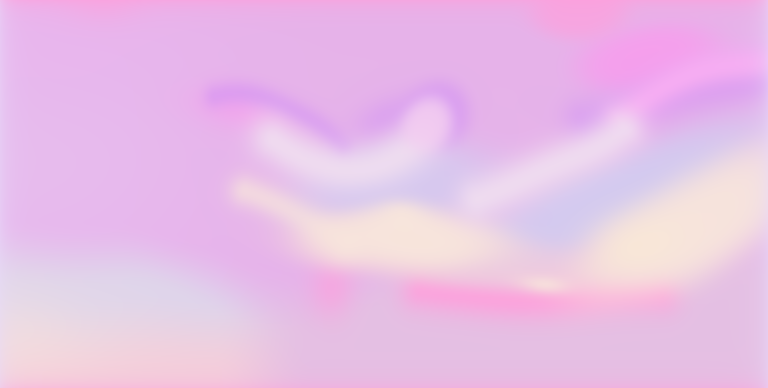
Give the GLSL for this background, as a WebGL 1 fragment shader.

```glsl
precision highp float;
// Soft pastel dreamscape: lilac haze, winged white ribbons, cream clouds and pink glows.
uniform vec2 u_resolution;

const vec3 LILAC = vec3(0.90, 0.70, 0.915);
const vec3 ORCHID = vec3(0.91, 0.71, 0.93);
const vec3 MAGENTA = vec3(0.98, 0.60, 0.93);
const vec3 VIOLET = vec3(0.83, 0.58, 0.95);
const vec3 ROSE = vec3(1.00, 0.62, 0.86);
const vec3 SKY = vec3(0.82, 0.80, 0.94);
const vec3 MIST = vec3(0.87, 0.83, 0.92);
const vec3 PEARL = vec3(0.94, 0.87, 0.94);
const vec3 CREAM = vec3(0.97, 0.90, 0.86);
const vec3 PEACH = vec3(0.95, 0.81, 0.86);
const vec3 MAUVE = vec3(0.895, 0.75, 0.89);

float hash(vec2 p) {
  return fract(sin(dot(p, vec2(41.3, 289.1))) * 4375.5);
}

float noise(vec2 p) {
  vec2 i = floor(p), f = fract(p);
  f = f * f * (3.0 - 2.0 * f);
  return mix(mix(hash(i), hash(i + vec2(1, 0)), f.x),
             mix(hash(i + vec2(0, 1)), hash(i + vec2(1, 1)), f.x), f.y);
}

// Rotated elliptical glow with a gaussian falloff.
float glow(vec2 p, vec2 centre, vec2 radii, float angle) {
  float c = cos(angle), s = sin(angle);
  vec2 d = p - centre;
  d = vec2(c * d.x + s * d.y, c * d.y - s * d.x) / radii;
  return exp(-dot(d, d));
}

// Flat-topped glow with a firmer rim.
float cloud(vec2 p, vec2 centre, vec2 radii, float angle) {
  float g = log(max(glow(p, centre, radii, angle), 1e-9));
  return exp(-g * g);
}

float segment(vec2 p, vec2 a, vec2 b) {
  vec2 d = b - a;
  return length(p - a - d * clamp(dot(p - a, d) / dot(d, d), 0.0, 1.0));
}

// Soft brush stroke along a quadratic curve.
float stroke(vec2 p, vec2 a, vec2 b, vec2 c, float width) {
  float dist = 9.0;
  vec2 last = a;
  for (int i = 1; i <= 12; i++) {
    float t = float(i) / 12.0;
    vec2 next = mix(mix(a, b, t), mix(b, c, t), t);
    dist = min(dist, segment(p, last, next));
    last = next;
  }
  return exp(-dist * dist / (width * width));
}

// Lilac sky fading to mist at lower left and mauve at lower right.
vec3 backdrop(vec2 p) {
  vec3 col = mix(LILAC, ORCHID, smoothstep(0.9, 0.1, p.x));
  col = mix(col, vec3(0.90, 0.75, 0.93), 0.6 * glow(p, vec2(0.05, 0.58), vec2(0.45, 0.22), 0.0));
  vec3 low = mix(MIST, PEACH, smoothstep(0.24, 0.04, p.y));
  low = mix(low, MAUVE, smoothstep(0.55, 0.82, p.x));
  float horizon = 0.36 - 0.13 * smoothstep(0.3, 0.75, p.x) + 0.13 * smoothstep(0.8, 1.2, p.x);
  col = mix(col, low, smoothstep(horizon + 0.08, horizon - 0.1, p.y));
  return mix(col, CREAM, 0.5 * glow(p, vec2(0.0, 0.13), vec2(0.3, 0.14), 0.0));
}

// Cool hollows, cream banks and the rose light beneath them.
vec3 paintClouds(vec3 col, vec2 p) {
  col = mix(col, SKY, 0.8 * cloud(p, vec2(1.03, 0.52), vec2(0.27, 0.12), 0.1));
  col = mix(col, SKY, 0.9 * cloud(p, vec2(1.60, 0.49), vec2(0.46, 0.11), 0.40));
  col = mix(col, ROSE, 0.85 * stroke(p, vec2(1.10, 0.25), vec2(1.35, 0.20), vec2(1.72, 0.25), 0.055));
  col = mix(col, ROSE, 0.55 * glow(p, vec2(0.87, 0.26), vec2(0.055, 0.08), 0.0));
  col = mix(col, PEACH, 0.75 * cloud(p, vec2(1.15, 0.34), vec2(0.40, 0.08), -0.1));
  col = mix(col, CREAM, 0.95 * cloud(p, vec2(1.06, 0.385), vec2(0.26, 0.085), 0.0));
  col = mix(col, CREAM, 0.7 * stroke(p, vec2(0.64, 0.50), vec2(0.80, 0.46), vec2(0.90, 0.37), 0.045));
  col = mix(col, CREAM, 0.8 * glow(p, vec2(1.04, 0.435), vec2(0.06, 0.045), 0.0));
  col = mix(col, CREAM, 0.95 * cloud(p, vec2(1.83, 0.43), vec2(0.36, 0.13), 0.50));
  col = mix(col, vec3(0.98, 0.92, 0.83), 0.6 * glow(p, vec2(1.65, 0.37), vec2(0.13, 0.08), 0.3));
  return mix(col, CREAM, 0.75 * glow(p, vec2(1.42, 0.267), vec2(0.07, 0.024), -0.1));
}

// Pale wings with violet shadows meeting at a rounded puff.
vec3 paintRibbons(vec3 col, vec2 p) {
  col = mix(col, MAGENTA, 0.75 * cloud(p, vec2(1.69, 0.85), vec2(0.19, 0.085), 0.1));
  col = mix(col, ROSE, 0.65 * cloud(p, vec2(1.51, 0.97), vec2(0.12, 0.07), 0.0));
  col = mix(col, VIOLET, 0.65 * stroke(p, vec2(1.52, 0.69), vec2(1.74, 0.75), vec2(2.02, 0.81), 0.06));
  col = mix(col, vec3(0.97, 0.68, 0.95), 0.9 * stroke(p, vec2(1.62, 0.70), vec2(1.78, 0.83), vec2(2.02, 0.85), 0.045));
  col = mix(col, PEARL, 0.9 * stroke(p, vec2(1.24, 0.49), vec2(1.46, 0.56), vec2(1.62, 0.67), 0.058));
  col = mix(col, MAGENTA, 0.5 * glow(p, vec2(0.63, 0.71), vec2(0.13, 0.055), -0.2));
  col = mix(col, VIOLET, 0.6 * stroke(p, vec2(0.56, 0.745), vec2(0.75, 0.78), vec2(0.89, 0.63), 0.032));
  col = mix(col, VIOLET, 0.55 * glow(p, vec2(1.01, 0.705), vec2(0.09, 0.05), 0.4));
  col = mix(col, VIOLET, 0.8 * cloud(p, vec2(1.13, 0.70), vec2(0.085, 0.085), 0.0));
  col = mix(col, PEARL, 0.9 * stroke(p, vec2(0.71, 0.64), vec2(0.93, 0.50), vec2(1.09, 0.64), 0.062));
  return mix(col, vec3(0.95, 0.80, 0.94), 0.9 * cloud(p, vec2(1.11, 0.685), vec2(0.062, 0.066), 0.0));
}

// Tinted light bleeding in from the borders.
vec3 paintBorders(vec3 col, vec2 p) {
  col = mix(col, ROSE, 0.6 * exp(-(1.0 - p.y) / 0.025));
  col = mix(col, ROSE, 0.35 * glow(p, vec2(0.27, 1.0), vec2(0.10, 0.06), 0.0));
  col = mix(col, ROSE, 0.4 * exp(-p.y / 0.025));
  return mix(col, vec3(0.91, 0.86, 0.98), 0.5 * exp(-min(p.x, 2.0 - p.x) / 0.025));
}

void main() {
  vec2 p = gl_FragCoord.xy / u_resolution * vec2(2.0, 1.0);
  vec2 drift = vec2(noise(p * 5.0), noise(p * 5.0 + 17.0)) - 0.5;
  vec2 q = p + 0.025 * drift;
  vec3 col = backdrop(q);
  col = paintClouds(col, q);
  col = paintRibbons(col, q);
  col = paintBorders(col, p);
  gl_FragColor = vec4(col, 1.0);
}
```
